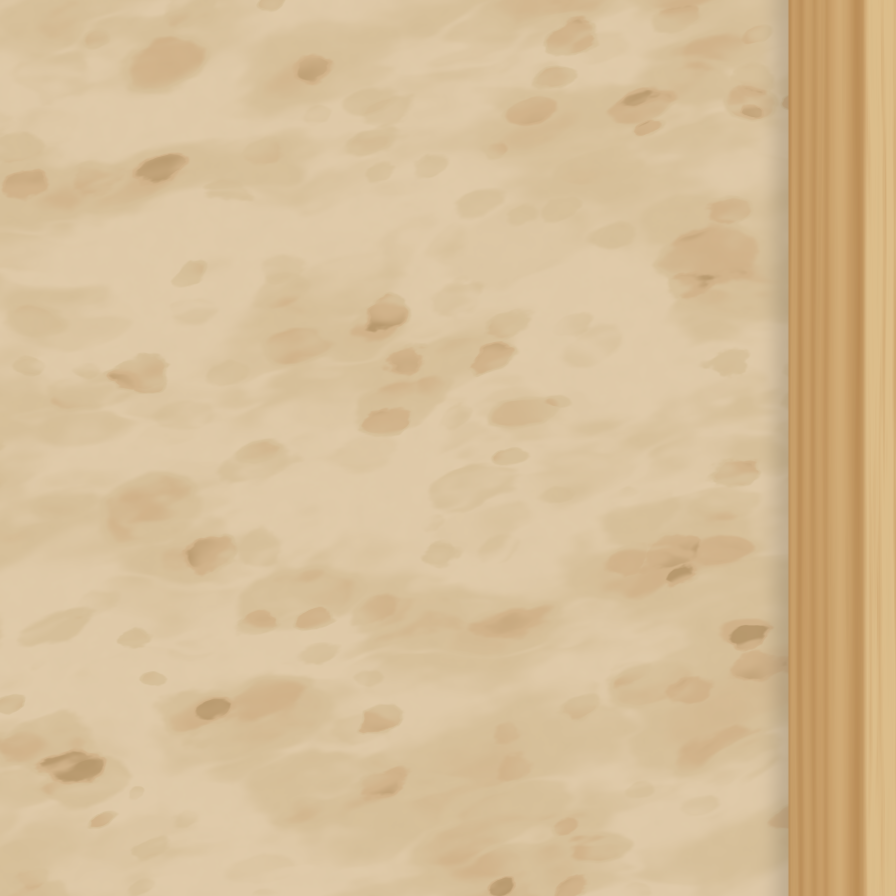
Reproduce this texture procedurally as a WebGL 1 fragment shader.

```glsl
precision highp float;
// Soft mottled beige stone beside a vertical strip of grooved, pale wood.
uniform vec2 u_resolution;

const vec3 PALE = vec3(0.875, 0.79, 0.66);
const vec3 SAND = vec3(0.84, 0.75, 0.60);
const vec3 TAN = vec3(0.82, 0.70, 0.54);
const vec3 BROWN = vec3(0.72, 0.60, 0.43);
const vec3 WOOD_DARK = vec3(0.71, 0.53, 0.32);
const vec3 WOOD_BODY = vec3(0.79, 0.63, 0.42);
const vec3 WOOD_LIGHT = vec3(0.87, 0.75, 0.55);
const float WOOD_EDGE = 0.88;
const float BEAD_EDGE = 0.966;

float hash(vec2 p) {
  vec3 q = fract(vec3(p.xyx) * 0.1031);
  q += dot(q, q.yzx + 33.33);
  return fract((q.x + q.y) * q.z);
}

float noise(vec2 p) {
  vec2 i = floor(p);
  vec2 f = fract(p);
  f = f * f * (3.0 - 2.0 * f);
  float low = mix(hash(i), hash(i + vec2(1.0, 0.0)), f.x);
  float high = mix(hash(i + vec2(0.0, 1.0)), hash(i + 1.0), f.x);
  return mix(low, high, f.y);
}

float fbm(vec2 p) {
  float sum = 0.0;
  float weight = 0.53;
  for (int i = 0; i < 4; i++) {
    sum += weight * noise(p);
    p = mat2(1.6, 1.2, -1.2, 1.6) * p + 17.3;
    weight *= 0.5;
  }
  return sum;
}

// Irregular soft spots, at most one per cell; returns added darkness.
float blotches(vec2 p, vec2 scale, float presence, vec2 strength, float seed) {
  vec2 q = p * scale + seed;
  vec2 cell = floor(q);
  float ragged = (fbm(q * 2.2 + seed) - 0.5) * 1.1;
  float shade = mix(0.65, 1.1, noise(q * 2.5 - seed));
  float result = 0.0;
  for (int y = -1; y <= 1; y++) {
    for (int x = -1; x <= 1; x++) {
      vec2 id = cell + vec2(float(x), float(y));
      vec2 jitter = vec2(hash(id + 3.1), hash(id + 47.7));
      float radius = mix(0.22, 0.5, hash(id + 91.3));
      float pick = hash(id + 133.9);
      float tone = hash(id + 171.5);
      float reach = length(q - id - mix(vec2(0.2), vec2(0.8), jitter)) / radius;
      float cover = 1.0 - smoothstep(0.7, 1.1, reach + ragged);
      cover *= step(pick, presence) * mix(strength.x, strength.y, tone * tone);
      result = max(result, cover);
    }
  }
  return result * shade;
}

vec3 stoneRamp(float t) {
  vec3 color = mix(PALE, SAND, smoothstep(0.0, 0.4, t));
  color = mix(color, TAN, smoothstep(0.4, 0.7, t));
  return mix(color, BROWN, smoothstep(0.7, 1.05, t));
}

vec3 stone(vec2 uv) {
  // Gentle warp and upward tilt of the flattened spots
  vec2 p = uv + 0.022 * (vec2(noise(uv * 9.0), noise(uv * 9.0 + 31.0)) - 0.5);
  p.y -= 0.16 * p.x;
  float tone = 0.42 * smoothstep(0.33, 0.76, fbm(p * vec2(6.0, 13.0) + 5.0));
  tone += blotches(p, vec2(4.5, 8.5), 0.6, vec2(0.12, 0.36), 11.0);
  tone += blotches(p, vec2(8.0, 15.0), 0.45, vec2(0.12, 0.42), 29.0);
  tone += blotches(p, vec2(15.0, 25.0), 0.28, vec2(0.15, 0.58), 53.0);
  // Pale wisps between the spots
  float wisp = abs(fbm(p * vec2(5.0, 14.0) + 71.0) - 0.5);
  tone -= 0.14 * (1.0 - smoothstep(0.0, 0.07, wisp));
  // Contact shade along the wood
  float shade = smoothstep(WOOD_EDGE - 0.045, WOOD_EDGE, uv.x);
  vec3 color = stoneRamp(clamp(tone, 0.0, 1.05)) * (1.0 - 0.13 * shade * shade);
  return color + 0.012 * (fbm(uv * 60.0) - 0.5);
}

float groove(float x, float center, float width) {
  float d = (x - center) / width;
  return exp(-d * d);
}

vec3 wood(vec2 uv) {
  float x = uv.x + 0.002 * (noise(vec2(uv.x * 20.0, uv.y * 4.0)) - 0.5);
  float grain = fbm(vec2(x * 150.0, uv.y * 3.0));
  float bead = smoothstep(BEAD_EDGE - 0.004, BEAD_EDGE + 0.003, uv.x);
  float dark = 0.65 * groove(x, 0.893, 0.004) + 0.55 * groove(x, 0.908, 0.004);
  dark += 0.4 * groove(x, 0.922, 0.003) + 0.75 * groove(x, 0.957, 0.008);
  dark += 0.8 * groove(x, WOOD_EDGE, 0.003);
  vec3 body = mix(WOOD_BODY, WOOD_DARK, clamp(dark + grain - 0.5, 0.0, 1.0));
  body = mix(body, WOOD_LIGHT, 0.35 * groove(x, 0.937, 0.008));
  vec3 trim = mix(WOOD_LIGHT, WOOD_BODY, smoothstep(0.35, 0.9, grain));
  return mix(body, trim, bead) + 0.05 * (grain - 0.5);
}

void main() {
  vec2 uv = gl_FragCoord.xy / u_resolution;
  float soft = max(0.0015, 1.0 / u_resolution.x);
  float onWood = smoothstep(WOOD_EDGE - soft, WOOD_EDGE + soft, uv.x);
  gl_FragColor = vec4(mix(stone(uv), wood(uv), onWood), 1.0);
}
```
